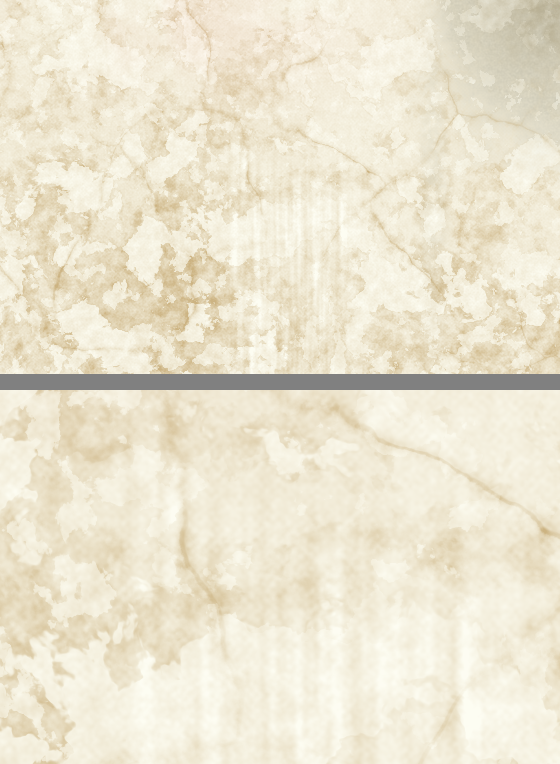
Top: the whole. Bottom: its middle third, enlarged.
Write a Shadertoy shader that draws this texture.

```glsl
vec2 hash2(vec2 p) {
    vec3 q = fract(p.xyx * vec3(0.1031, 0.1030, 0.0973));
    q += dot(q, q.yzx + 33.33);
    return fract((q.xx + q.yz) * q.zy);
}

float gradNoise(vec2 p) {
    vec2 i = floor(p), f = fract(p);
    vec2 u = f * f * f * (f * (f * 6.0 - 15.0) + 10.0);
    vec2 e = vec2(0.0, 1.0);
    float a = dot(hash2(i) * 2.0 - 1.0, f);
    float b = dot(hash2(i + e.yx) * 2.0 - 1.0, f - e.yx);
    float c = dot(hash2(i + e.xy) * 2.0 - 1.0, f - e.xy);
    float d = dot(hash2(i + e.yy) * 2.0 - 1.0, f - e.yy);
    return mix(mix(a, b, u.x), mix(c, d, u.x), u.y);
}

float fbm(vec2 p) {
    float sum = 0.0, amp = 1.0;
    for (int i = 0; i < 6; i++) {
        sum += amp * gradNoise(p);
        p = mat2(1.6, 1.2, -1.2, 1.6) * p + 17.3;
        amp *= 0.56;
    }
    return sum;
}

// Distance to the nearest border between Voronoi cells
float cellBorder(vec2 p) {
    vec2 cell = floor(p), nearest = vec2(0.0);
    float best = 9.0, border = 9.0;
    for (int y = -1; y <= 1; y++)
    for (int x = -1; x <= 1; x++) {
        vec2 o = cell + vec2(x, y);
        vec2 r = o + hash2(o + 40.0) - p;
        if (dot(r, r) < best) { best = dot(r, r); nearest = r; }
    }
    for (int y = -2; y <= 2; y++)
    for (int x = -2; x <= 2; x++) {
        vec2 o = cell + vec2(x, y);
        vec2 r = o + hash2(o + 40.0) - p, d = r - nearest;
        if (dot(d, d) > 1e-4) border = min(border, dot(0.5 * (r + nearest), normalize(d)));
    }
    return border;
}

float blob(vec2 p, vec2 centre, vec2 size) {
    vec2 d = (p - centre) / size;
    return exp(-dot(d, d));
}

void mainImage(out vec4 fragColor, in vec2 fragCoord) {
    vec2 p = fragCoord / iResolution.y;
    p.x += 0.75 - 0.5 * iResolution.x / iResolution.y;
    vec2 warp = vec2(fbm(p * 3.0 + 5.0), fbm(p * 3.0 + 31.0));
    float broad = fbm(p * 2.2 + 3.0);
    float fine = fbm(p * 28.0 + 8.0);

    // Stain: broad wash plus large and small ragged patches
    float region = blob(p, vec2(0.4, 0.12), vec2(0.5, 0.3))
                 + 0.75 * blob(p, vec2(1.3, 0.15), vec2(0.35, 0.3))
                 + 0.5 * blob(p, vec2(0.55, 0.55), vec2(0.3, 0.22))
                 + 0.35 * blob(p, vec2(0.1, 0.75), vec2(0.25, 0.3))
                 - 0.5 * blob(p, vec2(0.95, 0.6), vec2(0.2, 0.4));
    float stain = 0.15 + 0.16 * broad + 0.2 * region;
    float large = fbm(p * 5.0 + warp * 0.4 + 12.0) + 0.45 * region - 0.16;
    float small = fbm(p * 12.0 + warp * 0.5 + 50.0) + 0.35 * region - 0.22;
    stain += 0.22 * smoothstep(-0.04, 0.1, large + 0.15 * fine) * (0.8 + 0.8 * fine);
    stain += 0.2 * smoothstep(0.0, 0.1, small) * (0.8 + 0.8 * fine);
    stain += 0.2 * smoothstep(0.25, 0.6, large + 0.4 * fine);

    // Pale flakes, large and small, with crisp darkened rims
    float flake = fbm(p * 6.5 + warp * 0.3 + 60.0) + 0.1 * region + 0.06 * fine;
    float chip = fbm(p * 15.0 + warp * 0.4 + 21.0) + 0.1 * region;
    stain += 0.1 * smoothstep(0.07, 0.0, abs(flake - 0.14));
    float bare = max(smoothstep(0.16, 0.21, flake), 0.8 * smoothstep(0.2, 0.26, chip));
    stain = mix(stain, 0.02 + 0.12 * fine, 0.88 * bare);

    // Vertical drips through the middle
    float dripZone = smoothstep(0.58, 0.64, p.x) * smoothstep(0.96, 0.9, p.x)
                   * smoothstep(0.78, 0.4, p.y + 0.3 * broad);
    float drip = gradNoise(vec2(p.x * 42.0 + warp.x * 0.5, p.y * 2.5))
               + 0.7 * gradNoise(vec2(p.x * 100.0, p.y * 5.0));
    stain += dripZone * (0.45 * drip - 0.3 * max(stain - 0.15, 0.0));

    // Cracks: a thin dark line inside a soft rusty vein
    vec2 bend = vec2(gradNoise(p * 4.0 + 5.0), gradNoise(p * 4.0 + 31.0)) * 0.3
              + vec2(gradNoise(p * 16.0 + 3.0), gradNoise(p * 16.0 + 61.0)) * 0.07;
    float crack = cellBorder(p * 2.7 + bend + 0.015 * fine + 2.0) / 2.7;
    float shown = smoothstep(-0.25, 0.05, gradNoise(p * 2.4 + 75.0));
    float vein = exp(-crack * crack / 0.00011) * max(0.6 + 1.0 * fine, 0.0);
    float line = smoothstep(0.004, 0.001, crack) * smoothstep(-0.2, 0.15, gradNoise(p * 5.0 + 44.0));
    stain += shown * (0.32 * vein + 0.3 * line);

    // Plaster grain and woven threads
    float grain = gradNoise(p * 170.0) + 0.8 * gradNoise(p * 85.0 + 9.0);
    float weave = sin(p.x * 640.0 + warp.x) * sin(p.y * 640.0 + warp.y);
    stain += (0.17 * grain + 0.03 * weave + 0.13 * fine) * (0.7 + 0.6 * smoothstep(0.1, 0.5, stain));
    vec3 colour = mix(vec3(0.975, 0.965, 0.91), vec3(0.835, 0.755, 0.59), clamp(stain, -0.12, 1.25));

    // Rosy tint along the top left
    float rosy = blob(p, vec2(0.55, 0.95), vec2(0.4, 0.2)) * smoothstep(-0.2, 0.4, broad + 0.3);
    colour += rosy * vec3(0.0, -0.025, -0.02);

    // Grey damp in the upper right, with a band running down
    float damp = smoothstep(1.08, 1.28, p.x + 0.2 * warp.x) * smoothstep(0.5, 0.85, p.y + 0.25 * warp.y);
    damp = max(damp, 0.6 * blob(p, vec2(1.16, 0.62), vec2(0.035, 0.4)) * (0.7 + 1.2 * fine));
    damp *= 1.0 - 0.6 * bare;
    vec3 grey = vec3(0.82, 0.805, 0.73) + 0.06 * grain + 0.05 * fine + 0.05 * broad;
    colour = mix(colour, grey, 0.75 * clamp(damp, 0.0, 1.0));
    float corner = blob(p, vec2(1.52, 0.98), vec2(0.24, 0.18)) * (0.8 + 0.8 * fine);
    colour = mix(colour, vec3(0.66, 0.62, 0.5), 0.65 * clamp(corner, 0.0, 1.0));

    fragColor = vec4(clamp(colour, 0.0, 1.0), 1.0);
}
```
